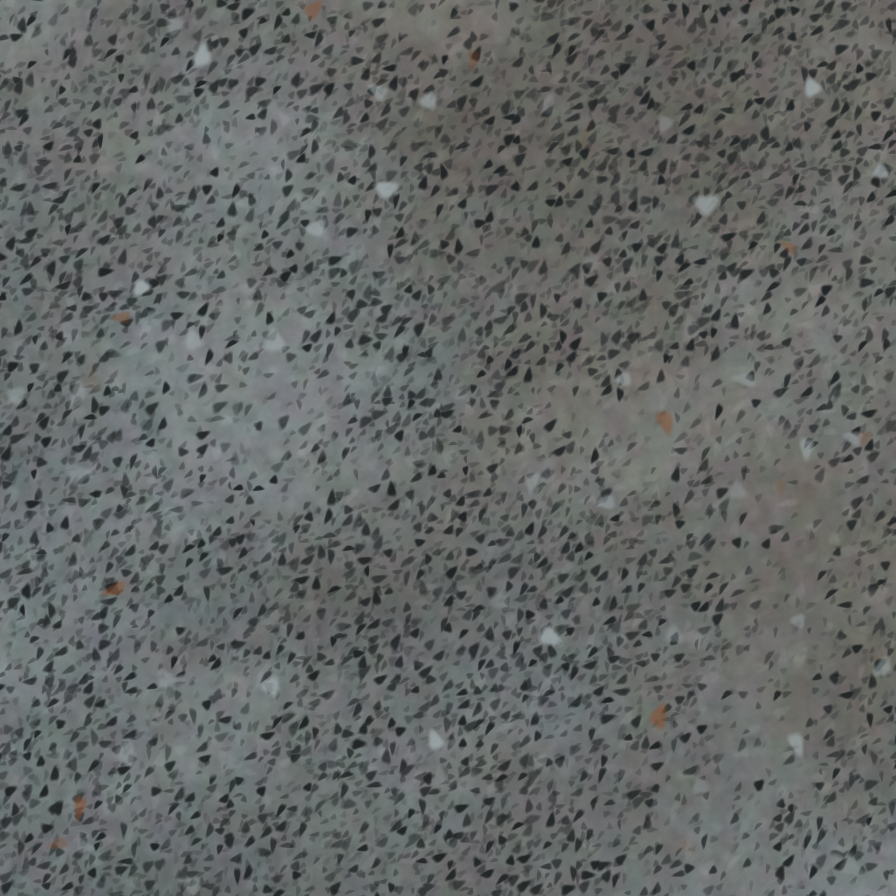
Write a Shadertoy shader that draws this texture.

```glsl
// Speckled grey stone: a mottled ground drifting from warm to cool grey,
// covered by jittered grids of small slanted dark grains, with a few
// pale chips and rusty flecks. Broad noise thins the grains into bare patches.

vec4 hash4(vec2 p) {
    vec4 q = fract(p.xyxy * vec4(0.1031, 0.1030, 0.0973, 0.1099));
    q += dot(q, q.wzxy + 33.33);
    return fract((q.xxyz + q.yzzw) * q.zywx);
}

float noise(vec2 p) {
    vec2 cell = floor(p), f = fract(p);
    f = f * f * (3.0 - 2.0 * f);
    float low = mix(hash4(cell).x, hash4(cell + vec2(1, 0)).x, f.x);
    float high = mix(hash4(cell + vec2(0, 1)).x, hash4(cell + vec2(1, 1)).x, f.x);
    return mix(low, high, f.y);
}

float fbm(vec2 p) {
    float sum = 0.0, weight = 0.5;
    for (int i = 0; i < 4; i++) {
        sum += weight * noise(p);
        p = mat2(1.6, 1.2, -1.2, 1.6) * p + 7.3;
        weight *= 0.5;
    }
    return sum / 0.9375;
}

// Soft, slightly lumpy ellipses scattered one per grid cell.
// radius: mean half length and half width in cells; spread: range of angles.
float grains(vec2 uv, float count, float seed, float share, vec2 radius,
             float spread, float faintest) {
    vec2 p = uv * count, home = floor(p);
    float cover = 0.0;
    for (int y = -1; y <= 1; y++)
    for (int x = -1; x <= 1; x++) {
        vec2 cell = home + vec2(x, y);
        vec4 place = hash4(cell + seed);
        vec4 look = hash4(cell + seed + 271.7);
        float angle = 0.85 + spread * (look.x + look.y - 1.0);
        float c = cos(angle), s = sin(angle);
        vec2 d = p - cell - 0.5 - 0.9 * (place.xy - 0.5);
        d = vec2(c * d.x + s * d.y, c * d.y - s * d.x);
        d /= radius * (0.7 + 0.6 * vec2(look.z, look.w));
        float lump = 1.0 + 0.16 * sin(3.0 * atan(d.y, d.x + 1e-5) + 6.28 * look.w);
        float body = 1.0 - smoothstep(0.55, 1.3, length(d) * lump);
        float present = 1.0 - smoothstep(share - 0.06, share + 0.06, place.z);
        cover = max(cover, body * present * mix(faintest, 1.0, place.w));
    }
    return cover;
}

void mainImage(out vec4 fragColor, in vec2 fragCoord) {
    vec2 uv = fragCoord / iResolution.y;

    // Broad drifts: warmth towards the upper right, bare diagonal patches
    float broad = fbm(uv * 3.2 + 4.0);
    float drift = fbm(uv * vec2(4.0, 6.0) + 19.0);
    float warm = smoothstep(0.15, 1.05, 0.4 * uv.x + 0.55 * uv.y + 0.9 * (broad - 0.4));
    float band = (uv.x - 0.87 - 0.25 * (uv.y - 0.36) + 0.2 * (drift - 0.5)) / 0.09;
    float bare = exp(-band * band) * smoothstep(0.62, 0.45, uv.y);
    bare = max(bare, 0.8 * smoothstep(0.56, 0.74, drift));
    float density = 1.0 - 0.75 * bare;

    // Mottled ground with faint green and violet tints
    vec3 color = mix(vec3(0.433, 0.462, 0.468), vec3(0.418, 0.412, 0.392), warm);
    color *= 1.0 + 0.22 * (drift - 0.5) - 0.12 * (broad - 0.5) + 0.05 * bare;
    color *= 1.0 + 0.22 * (fbm(uv * 75.0) - 0.5);
    float tint = noise(uv * 48.0 + 31.0) - 0.5;
    color += tint * vec3(-0.022, 0.022, 0.0);
    color.b += 0.025 * (noise(uv * 38.0 + 83.0) - 0.5);

    // Pale streaks, then small faint grains and larger dark ones
    float streaks = grains(uv, 48.0, 11.0, 0.35, vec2(0.50, 0.24), 1.2, 0.2);
    color += 0.045 * streaks;
    float faint = grains(uv, 92.0, 37.0, 0.66 * density, vec2(0.46, 0.25), 1.1, 0.25);
    float dark = grains(uv, 63.0, 59.0, 0.60 * density, vec2(0.43, 0.25), 1.0, 0.45);
    color = mix(color, vec3(0.20, 0.21, 0.21), 0.62 * faint);
    color = mix(color, vec3(0.115, 0.130, 0.135), 0.95 * dark);

    // Sparse pale chips and rusty flecks
    float chips = grains(uv, 15.0, 101.0, 0.17, vec2(0.16, 0.13), 3.0, 0.25);
    float rust = grains(uv, 13.0, 149.0, 0.05, vec2(0.15, 0.09), 3.0, 0.4);
    color = mix(color, vec3(0.62, 0.66, 0.67), 0.85 * chips);
    color = mix(color, vec3(0.52, 0.29, 0.17), 0.7 * rust);

    fragColor = vec4(color, 1.0);
}
```
